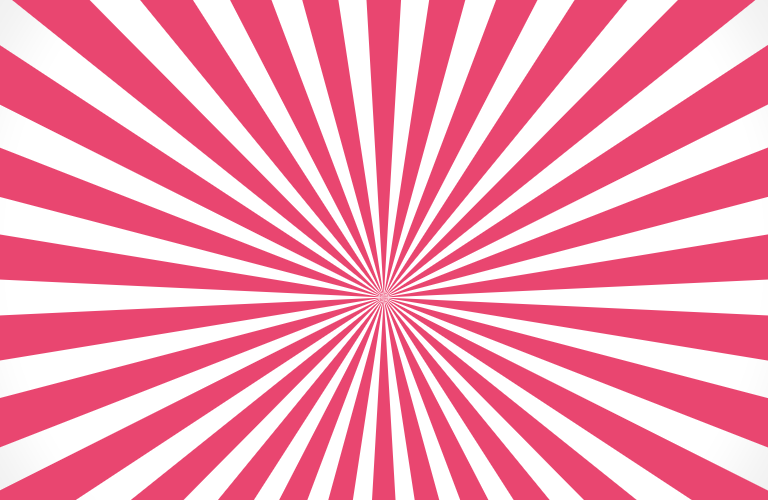
A Shadertoy shader for this background:

```glsl
// Sunburst: evenly spaced pink rays fan out from a point below the middle
// over white paper. The polar angle is folded into one ray, and its edge is
// smoothed by true arc distance; the paper greys faintly in the corners.

const float TAU = 6.2831853;
const float RAY_COUNT = 30.0;
const float RAY_FILL = 0.554;                  // coloured part of each sector
const vec2 BURST_CENTER = vec2(0.4997, 0.405); // fraction of the canvas
const vec3 RAY_COLOR = vec3(0.914, 0.275, 0.439);
const vec3 PAPER_COLOR = vec3(1.0);
const float SHADE_START = 0.74;                // in canvas heights
const float SHADE_END = 0.93;
const float SHADE_DEPTH = 0.055;

// Coverage of the rays at an offset from the burst centre.
float rayCoverage(vec2 offset, float pixel) {
    float sector = TAU / RAY_COUNT;
    float angle = atan(offset.x, offset.y);    // zero points straight up
    float folded = abs(fract(angle / sector + 0.5) - 0.5) * sector;
    float edgeDistance = (0.5 * RAY_FILL * sector - folded) * length(offset);
    return clamp(edgeDistance / pixel + 0.5, 0.0, 1.0);
}

// White paper with a slight radial darkening.
vec3 paper(vec2 fromMiddle) {
    float shade = smoothstep(SHADE_START, SHADE_END, length(fromMiddle));
    return PAPER_COLOR * (1.0 - SHADE_DEPTH * shade);
}

void mainImage(out vec4 fragColor, in vec2 fragCoord) {
    float pixel = 1.0 / iResolution.y;
    vec2 offset = (fragCoord - BURST_CENTER * iResolution.xy) * pixel;
    vec2 fromMiddle = (fragCoord - 0.5 * iResolution.xy) * pixel;

    vec3 color = mix(paper(fromMiddle), RAY_COLOR, rayCoverage(offset, pixel));
    fragColor = vec4(color, 1.0);
}
```
